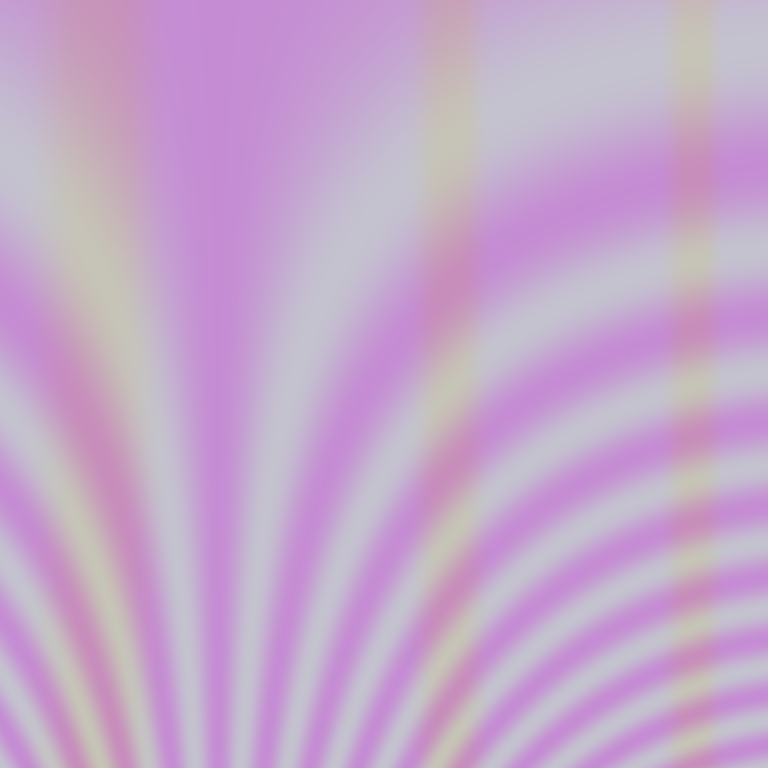
This background is drawn by a Shadertoy shader. Its source:

```glsl
// Soft pink and pale grey ripples that fan out from a vertical axis.
// The ripple phase is a sine across x times a cubic growth down y;
// warm vertical bands with shrinking spacing lower the blue channel.

const float TAU = 6.2831853;
const vec3 PINK = vec3(0.772, 0.550, 0.828);
const vec3 PALE = vec3(0.768, 0.762, 0.812);
const vec3 WARM_SHIFT = vec3(0.008, 0.004, -0.095);

// Ripple phase in cycles: zero on the axis, denser toward the bottom.
float fanPhase(vec2 uv, float axis, float bend) {
    float growth = 0.715 + 1.325 * (1.0 - uv.y);
    return 1.016 * sin(bend * (uv.x - axis)) * growth * growth * growth;
}

// Band phase in cycles: each whole number is the centre of a band.
float chirpPhase(float x, float start, float rate, float gain) {
    float d = x - start;
    return d * (rate + gain * d);
}

// Soft pulse around every whole number of the phase.
float softPulse(float phase, float inner, float outer) {
    float d = abs(fract(phase + 0.5) - 0.5);
    return 1.0 - smoothstep(inner, outer, d);
}

void mainImage(out vec4 fragColor, in vec2 fragCoord) {
    vec2 uv = fragCoord / iResolution.xy;

    // Ripples
    float ripple = 0.5 - 0.5 * cos(TAU * fanPhase(uv, 0.284, 1.946));
    vec3 color = mix(PINK, PALE, ripple);

    // Warm bands
    float band = softPulse(chirpPhase(uv.x, 0.130, 1.62, 1.253), 0.03, 0.165);
    color += WARM_SHIFT * band;

    fragColor = vec4(color, 1.0);
}
```
